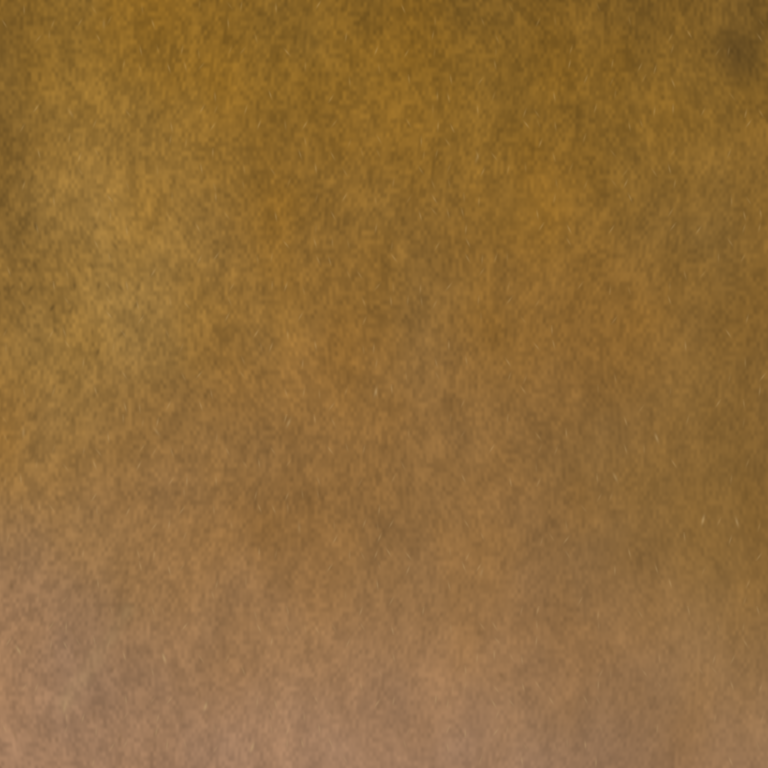
Write a WebGL 2 fragment shader that draws this texture.

```glsl
#version 300 es
precision highp float;
// Aged ochre surface: a warm vertical gradient with soft stains, faint
// upright streaks and fine fibrous grain. Layered noise makes the mottling;
// jittered cells scatter the small light and dark flecks.

uniform vec2 u_resolution;
out vec4 fragColor;

const vec3 OCHRE = vec3(0.555, 0.405, 0.150);
const vec3 BROWN = vec3(0.555, 0.403, 0.212);
const vec3 ROSE  = vec3(0.625, 0.480, 0.365);
const vec3 STRAW = vec3(0.620, 0.480, 0.245);
const vec3 OLIVE = vec3(0.500, 0.380, 0.180);
const vec3 UMBER = vec3(0.410, 0.300, 0.130);
const vec3 CREAM = vec3(0.760, 0.640, 0.450);
const vec3 SOOT  = vec3(0.320, 0.240, 0.120);

float hash(vec2 p) {
    vec3 q = fract(vec3(p.xyx) * 0.1031);
    q += dot(q, q.yzx + 33.33);
    return fract((q.x + q.y) * q.z);
}

// Smooth noise from -1 to 1.
float noise(vec2 p) {
    vec2 i = floor(p), f = fract(p);
    f = f * f * (3.0 - 2.0 * f);
    float low  = mix(hash(i), hash(i + vec2(1, 0)), f.x);
    float high = mix(hash(i + vec2(0, 1)), hash(i + vec2(1, 1)), f.x);
    return 2.0 * mix(low, high, f.y) - 1.0;
}

float layeredNoise(vec2 p, int layers) {
    float sum = 0.0, weight = 0.5;
    for (int i = 0; i < layers; i++) {
        sum += weight * noise(p);
        p = mat2(1.6, 1.2, -1.2, 1.6) * p + 17.3;
        weight *= 0.55;
    }
    return sum;
}

// Slow sideways drift from layered sines.
float drift(vec2 p) {
    return sin(p.y * 9.0 + p.x * 4.0) + 0.5 * sin(p.y * 21.0 - p.x * 13.0);
}

float softSpot(vec2 p, vec2 center, vec2 radius) {
    vec2 d = (p - center) / radius;
    return exp(-dot(d, d));
}

float softLine(vec2 p, vec2 a, vec2 b, float width) {
    vec2 ab = b - a;
    float t = clamp(dot(p - a, ab) / dot(ab, ab), 0.0, 1.0);
    float d = length(p - a - ab * t) / width;
    return exp(-d * d);
}

// Sparse, nearly upright slivers; one candidate in each cell.
float flecks(vec2 p, float cells, float density, vec2 size, float seed) {
    vec2 q = p * cells, id = floor(q);
    vec2 jitter = vec2(hash(id + seed), hash(id + seed + 41.7));
    vec2 d = (fract(q) - mix(vec2(0.3), vec2(0.7), jitter)) / cells;
    float tilt = 1.4 * (hash(id + seed + 83.1) - 0.5);
    d = mat2(cos(tilt), sin(tilt), -sin(tilt), cos(tilt)) * d;
    float pick = hash(id + seed + 127.9);
    float strength = step(pick, density) * (0.35 + 0.65 * pick / density);
    return strength * softSpot(d, vec2(0.0), size);
}

// Broad tones: ochre above, brown between, dusty rose below.
vec3 groundColor(vec2 p) {
    vec2 w = p + 0.07 * vec2(layeredNoise(p * 5.0, 3), layeredNoise(p * 5.0 + 31.0, 3));
    vec3 c = mix(BROWN, OCHRE, smoothstep(0.42, 0.92, w.y));
    c = mix(c, ROSE, smoothstep(0.52, -0.04, w.y + 0.14 * (w.x - 0.3)));
    c = mix(c, STRAW, 0.75 * softSpot(w, vec2(0.12, 0.62), vec2(0.17, 0.25)));
    c = mix(c, OLIVE, 0.50 * softSpot(w, vec2(0.97, 0.42), vec2(0.16, 0.30)));
    c = mix(c, UMBER, 0.55 * softSpot(w, vec2(0.95, 1.04), vec2(0.40, 0.20)));
    c = mix(c, UMBER, 0.45 * softSpot(w, vec2(0.0, 0.82), vec2(0.05, 0.28)));
    return mix(c, SOOT, 0.50 * softSpot(w, vec2(0.97, 0.92), vec2(0.038, 0.036)));
}

void main() {
    vec2 p = gl_FragCoord.xy / u_resolution;
    vec3 color = groundColor(p);

    // Cloudy stains, warm and cool.
    float stain = layeredNoise(p * vec2(8.0, 6.0) + 5.0, 4);
    float tint = layeredNoise(p * vec2(11.0, 7.0) + 61.0, 3);
    color *= 1.0 + 0.07 * stain;
    color += 0.020 * tint * vec3(0.5, -0.1, -1.0);

    // Upright streaks and fibrous grain, roughest at the upper left.
    vec2 bent = p + vec2(0.006 * drift(p), 0.0);
    float streak = layeredNoise(bent * vec2(32.0, 5.0), 2);
    float grain = 0.50 * noise(bent * vec2(235.0, 165.0))
                + 0.35 * noise(bent * vec2(120.0, 72.0) + 9.0)
                + 0.30 * noise(bent * vec2(45.0, 34.0) + 23.0);
    float roughness = mix(0.085, 0.165, smoothstep(0.0, 1.3, p.y + 0.5 * (1.0 - p.x)));
    color *= 1.0 + roughness * grain + 0.045 * streak;

    // Flecks, darker ones gathered on the left, and a pale scuff.
    float leftPatch = softSpot(p, vec2(0.10, 0.60), vec2(0.14, 0.18));
    float pale = flecks(p, 52.0, 0.22, vec2(0.0014, 0.0050), 3.0);
    float bright = flecks(p, 17.0, 0.10, vec2(0.0020, 0.0060), 211.0);
    float dark = flecks(p, 36.0, 0.30, vec2(0.0025, 0.0055), 307.0);
    color = mix(color, CREAM, 0.28 * pale + 0.50 * bright);
    color = mix(color, SOOT, dark * (0.12 + 0.38 * leftPatch));
    float scuff = softLine(p, vec2(0.085, 0.085), vec2(0.165, 0.205), 0.011);
    color = mix(color, CREAM, 0.24 * scuff * (0.8 + 0.4 * noise(p * 60.0)));

    fragColor = vec4(clamp(color, 0.0, 1.0), 1.0);
}
```
